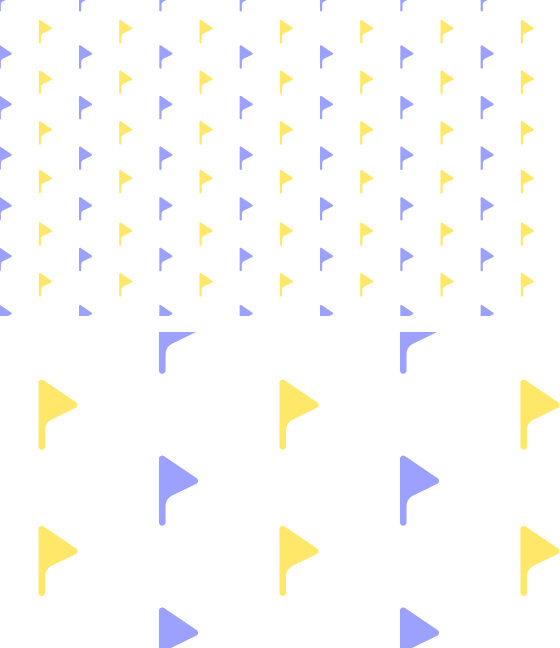
Top: the whole. Bottom: its middle third, enlarged.
This pattern is drawn by a Shadertoy shader. Its source:

```glsl
// Small pennants on white, yellow and violet columns staggered by half a row.
// Each flag is a rounded triangle blended into a capsule pole; a few rows are
// nudged off the even grid. Lengths are in canvas heights, y runs downward.

#define COLUMN_STEP 0.1271   // distance between neighbouring columns
#define ROW_STEP 0.1602      // distance between flags in one column
#define FIRST_FLAG vec2(0.1229, 0.063)
#define FLAG_HEIGHT 0.0741
#define ROUNDING 0.047       // pole half width and corner radius, in flag heights
#define FILLET 0.1           // softness of the inner corner, in flag heights
#define EDGE_ROW_SHIFT 0.021 // outward nudge of the outermost violet rows
#define ODD_ROW_SHIFT 0.006  // upward nudge of one yellow row
#define PAPER vec3(1.0)
#define YELLOW vec3(1.0, 0.91, 0.41)
#define VIOLET vec3(0.61, 0.63, 1.0)

float segmentDistance(vec2 p, vec2 a, vec2 b) {
    vec2 ab = b - a;
    return length(p - a - ab * clamp(dot(p - a, ab) / dot(ab, ab), 0.0, 1.0));
}

// Positive on the inner side of edge ab
float edgeSide(vec2 p, vec2 a, vec2 b) {
    return (b.x - a.x) * (p.y - a.y) - (b.y - a.y) * (p.x - a.x);
}

float triangleDistance(vec2 p, vec2 a, vec2 b, vec2 c) {
    float outline = min(segmentDistance(p, a, b),
                    min(segmentDistance(p, b, c), segmentDistance(p, c, a)));
    float inside = min(edgeSide(p, a, b), min(edgeSide(p, b, c), edgeSide(p, c, a)));
    return inside > 0.0 ? -outline : outline;
}

float smoothMin(float a, float b, float k) {
    float h = max(k - abs(a - b), 0.0) / k;
    return min(a, b) - 0.25 * h * h * k;
}

// Flag with its top left corner at the origin and a height of one
float flagDistance(vec2 p) {
    vec2 top = vec2(ROUNDING, 0.05);
    vec2 tip = vec2(0.509, 0.363);
    vec2 base = vec2(ROUNDING, 0.588);
    float cloth = triangleDistance(p, top, tip, base) - ROUNDING;
    float pole = segmentDistance(p, top, vec2(ROUNDING, 1.0 - ROUNDING)) - ROUNDING;
    // Blend only below the tip, and keep the pole's left side straight
    float blend = FILLET * smoothstep(0.4, 0.58, p.y) + 0.0001;
    return max(smoothMin(cloth, pole, blend), -p.x);
}

float rowShift(float row, bool isViolet) {
    if (isViolet) {
        float fromMiddle = row - 2.0;
        return EDGE_ROW_SHIFT * sign(fromMiddle) * step(2.5, abs(fromMiddle));
    }
    return row == 3.0 ? -ODD_ROW_SHIFT : 0.0;
}

void mainImage(out vec4 fragColor, in vec2 fragCoord) {
    vec2 p = vec2(fragCoord.x, iResolution.y - fragCoord.y) / iResolution.y;
    p -= FIRST_FLAG;

    // Column, then its half-row stagger, then the row
    float column = floor(p.x / COLUMN_STEP + 0.33);
    bool isViolet = mod(column, 2.0) > 0.5;
    p.x -= column * COLUMN_STEP;
    p.y -= isViolet ? 0.5 * ROW_STEP : 0.0;
    float row = floor((p.y - 0.5 * FLAG_HEIGHT) / ROW_STEP + 0.5);
    p.y -= row * ROW_STEP + rowShift(row, isViolet);

    // Antialiased fill
    float d = flagDistance(p / FLAG_HEIGHT) * FLAG_HEIGHT;
    float coverage = clamp(0.5 - d * iResolution.y, 0.0, 1.0);
    vec3 color = mix(PAPER, isViolet ? VIOLET : YELLOW, coverage);
    fragColor = vec4(color, 1.0);
}
```
